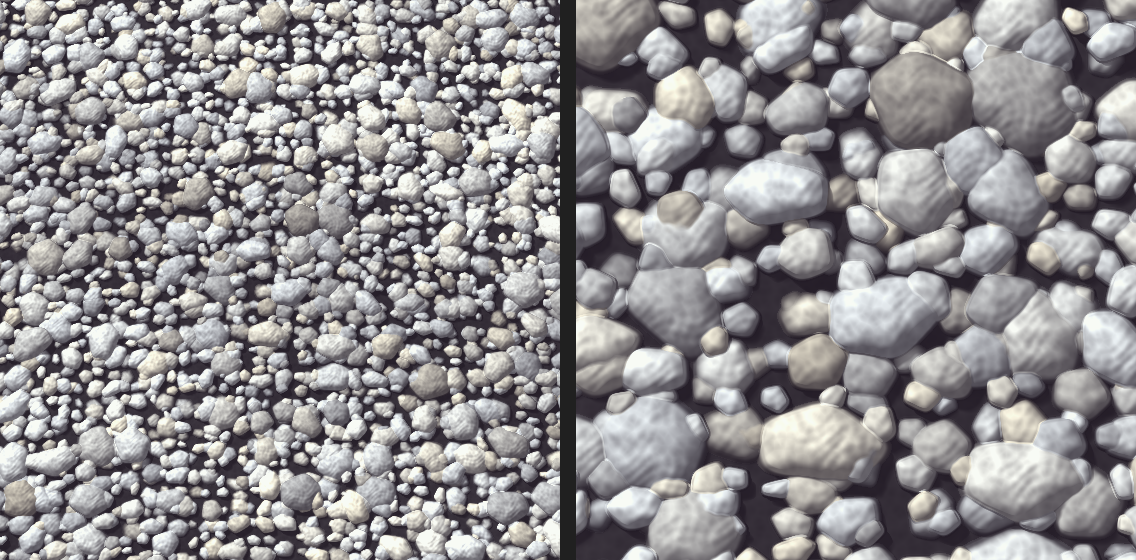
Left, the full canvas; right, a detail of the centre.
Give the GLSL for this texture, as a Shadertoy shader.

```glsl
const float BIG_CELLS = 13.0;      // coarsest stones across the canvas
const float LAYER_RATIO = 1.65;    // size step between stone layers
const int LAYERS = 3;
const int SIDES = 5;
const float DOME = 0.50;           // stone height relative to its radius
const float BASE_SPREAD = 0.012;   // random lift of each stone
const float ROUGHNESS = 0.0006;
const float PERSPECTIVE = 0.30;    // stones shrink toward the top
const float NORMAL_STEP = 0.0016;
const float SHADOW_STEP = 0.0048;
const float AMBIENT = 0.36;
const float SUN = 0.76;
const float EXPOSURE = 1.12;
const vec3 SUN_DIR = vec3(-0.45, 0.55, 0.70);
const vec3 SHADOW_COLOR = vec3(0.10, 0.07, 0.115);
const vec3 LIGHT_COLOR = vec3(0.88, 0.885, 0.87);
const vec3 COOL_TINT = vec3(0.97, 0.99, 1.03);
const vec3 WARM_TINT = vec3(1.05, 1.01, 0.93);
const vec3 GROUND_TINT = vec3(0.45);

vec4 hash4(vec2 p) {
    vec4 q = fract(p.xyxy * vec4(0.1031, 0.1030, 0.0973, 0.1099));
    q += dot(q, q.wzxy + 33.33);
    return fract((q.xxyz + q.yzzw) * q.zywx);
}

mat2 rotation(float a) {
    float c = cos(a), s = sin(a);
    return mat2(c, s, -s, c);
}

// Rounded irregular polygon: 0 at the centre, 1 on the outline
float stoneOutline(vec2 q, float seed) {
    const float turn = 6.2831853 / float(SIDES);
    mat2 nextSide = mat2(cos(turn), sin(turn), -sin(turn), cos(turn));
    vec2 side = vec2(1.0, 0.0);
    float sum = 0.0;
    for (int i = 0; i < SIDES; i++) {
        float reach = mix(0.62, 1.0, fract(seed * (7.3 + 5.7 * float(i))));
        float d = max(dot(q, side) / reach, 0.0);
        float d2 = d * d;
        sum += d2 * d2 * d2;
        side = nextSide * side;
    }
    return pow(sum, 1.0 / 6.0);
}

float layeredSines(vec2 p, float phase) {
    vec2 w = p * 210.0 + phase * 40.0;
    w += 1.3 * sin(w.yx * 0.6 + phase * 9.0);
    return sin(w.x + 0.5 * w.y) * sin(w.y - 0.4 * w.x)
         + 0.5 * sin(w.x * 2.3 - w.y * 1.1) * sin(w.y * 2.1 + w.x);
}

// Height of the stone heap; tint receives the colour of the top stone
float gravel(vec2 p, out vec3 tint) {
    float top = 0.0;
    tint = GROUND_TINT;
    float cells = BIG_CELLS;
    for (int layer = 0; layer < LAYERS; layer++) {
        vec2 home = floor(p * cells);
        for (int k = 0; k < 9; k++) {
            vec2 id = home + vec2(k % 3 - 1, k / 3 - 1);
            vec4 place = hash4(id + 57.0 * float(layer) + 11.0);
            vec4 look = hash4(id + 91.0 * float(layer) + 203.0);
            if (layer == 0 && look.w < 0.35) continue;
            float radius = mix(0.46, 0.70, place.z) / cells;
            vec2 q = (p - (id + 0.2 + 0.6 * place.xy) / cells) / radius;
            q.y *= 1.12;
            q = rotation(6.2831853 * place.w) * q;
            q *= vec2(1.0, mix(1.0, 1.45, look.z));
            if (dot(q, q) > 1.9) continue;
            float d = stoneOutline(q, look.x + 0.13);
            if (d > 1.0) continue;
            float tilt = 0.22 * dot(q, look.yw - 0.5);
            float h = BASE_SPREAD * look.y + radius * (DOME * (1.0 - d * d * d) + tilt);
            h = (h + ROUGHNESS * layeredSines(p, look.x)) * smoothstep(1.0, 0.86, d);
            vec3 stone = mix(COOL_TINT, WARM_TINT, place.x * place.x);
            stone *= mix(0.66, 1.04, sqrt(look.z));
            tint = mix(tint, stone, smoothstep(-0.0008, 0.0008, h - top));
            top = max(top, h);
        }
        cells *= LAYER_RATIO;
    }
    return top;
}

// Distance to the nearest scattered point
float cellular(vec2 p) {
    vec2 home = floor(p);
    float nearest = 2.0;
    for (int k = 0; k < 9; k++) {
        vec2 id = home + vec2(k % 3 - 1, k / 3 - 1);
        nearest = min(nearest, length(id + hash4(id).xy - p));
    }
    return nearest;
}

void mainImage(out vec4 fragColor, in vec2 fragCoord) {
    vec2 uv = fragCoord / iResolution.y;
    vec2 p = vec2((uv.x - 0.5) * (1.0 + PERSPECTIVE * uv.y),
                  uv.y + 0.5 * PERSPECTIVE * uv.y * uv.y) + 3.0;

    // Surface normal and sunlight
    vec3 tint, unused;
    float h = gravel(p, tint);
    vec2 e = vec2(NORMAL_STEP, 0.0);
    vec2 slope = vec2(gravel(p + e.xy, unused) - gravel(p - e.xy, unused),
                      gravel(p + e.yx, unused) - gravel(p - e.yx, unused)) / (2.0 * e.x);
    vec3 sun = normalize(SUN_DIR);
    float diffuse = max(dot(normalize(vec3(-slope, 1.0)), sun), 0.0);

    // Cast shadows and darkened gaps
    float shadow = 0.0;
    float rise = sun.z / length(sun.xy);
    for (int i = 1; i <= 4; i++) {
        float t = SHADOW_STEP * float(i);
        float over = gravel(p + normalize(sun.xy) * t, unused) - h - rise * t;
        shadow = max(shadow, smoothstep(-0.0005, 0.005, over));
    }
    float openness = mix(0.32, 1.0, smoothstep(0.0, 0.013, h));

    // Mineral mottling and broad drifts of tone
    float mottle = 0.82 + 0.22 * cellular(p * 75.0) + 0.16 * cellular(p * 150.0 + 7.0);
    float drift = dot(uv, vec2(0.35, 0.94)) - 0.64 + 0.04 * sin(uv.x * 13.0 + uv.y * 5.0);
    float patches = 1.0 - 0.09 * cos(9.0 * drift);

    float light = (AMBIENT + SUN * diffuse * (1.0 - 0.85 * shadow)) * openness;
    vec3 value = min(tint * light * mottle * patches * EXPOSURE, vec3(1.12));
    fragColor = vec4(mix(SHADOW_COLOR, LIGHT_COLOR, value), 1.0);
}
```
